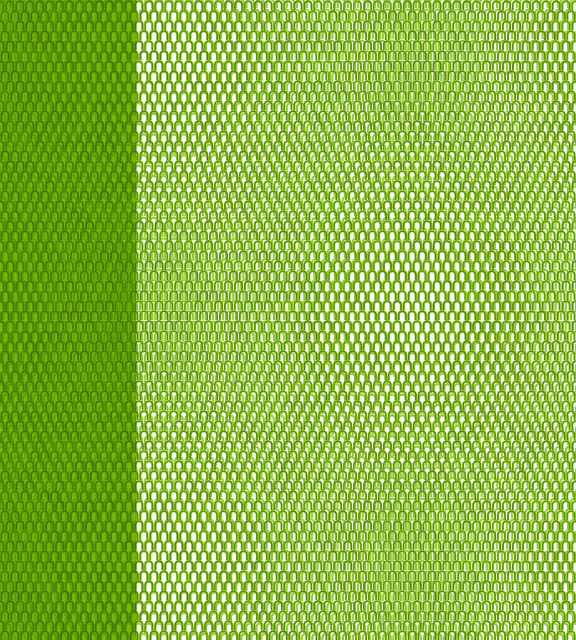
A Shadertoy shader for this texture:

```glsl
// Two stacked sheets of staggered arch-shaped mesh in green, over a white ground
// with a solid green band at the left. The rear sheet has a slightly coarser grid,
// so the two beat against each other and form broad oval moire bands.

const vec2  GRID        = vec2(58.0, 64.0);    // arches across and rows down
const vec2  BEAT        = vec2(1.2, 2.5);      // arches and rows fewer in the rear sheet
const vec2  CENTRE      = vec2(0.708, 0.518);  // where both sheets line up
const float BAND_EDGE   = 0.237;               // right side of the green band
const float ARCH_RADIUS = 0.36;                // all arch sizes in cell units
const float ARCH_SPRING = 0.52;                // height where the legs start to curve
const float HALF_WIDTH  = 0.108;
const float CORE_WIDTH  = 0.045;               // dark line inside each wire
const float SOFTNESS    = 0.06;
const float JITTER      = 0.035;               // sideways wander of single arches
const float TONE_RANGE  = 0.14;                // brightness spread between arches
const float REAR_COVER  = 0.85;

const vec3 WHITE      = vec3(0.985, 0.995, 0.98);
const vec3 LIME       = vec3(0.50, 0.72, 0.07);
const vec3 LEAF       = vec3(0.29, 0.53, 0.01);
const vec3 REAR_LIME  = vec3(0.53, 0.74, 0.13);
const vec3 BAND_LIME  = vec3(0.47, 0.71, 0.02);
const vec3 BAND_REAR  = vec3(0.36, 0.60, 0.01);
const vec3 BAND_WIRE  = vec3(0.31, 0.55, 0.01);
const vec3 BAND_CORE  = vec3(0.22, 0.46, 0.00);

float hash(vec2 p) {
    vec3 q = fract(vec3(p.xyx) * 0.1031);
    q += dot(q, q.yzx + 33.33);
    return fract((q.x + q.y) * q.z);
}

// Distance to the centre line of an arch (x) and a random value per arch (y).
vec2 archMesh(vec2 p, float seed) {
    float row = floor(p.y);
    float x = p.x + 0.5 * mod(row, 2.0);
    float random = hash(vec2(floor(x), row) + seed);
    vec2 q = vec2(fract(x) - 0.5, fract(p.y) - ARCH_SPRING);
    q.x += JITTER * (random - 0.5);
    float radial = length(vec2(q.x, max(q.y, 0.0)));
    return vec2(abs(radial - ARCH_RADIUS), random);
}

// Smooth mask of a line with the given half width.
float lineMask(float dist, float halfWidth, float blur) {
    return 1.0 - smoothstep(halfWidth - blur, halfWidth + blur, dist);
}

void mainImage(out vec4 fragColor, in vec2 fragCoord) {
    vec2 uv = fragCoord / iResolution.xy;
    float blur = max(SOFTNESS, 0.6 * GRID.y / iResolution.y);

    // Both sheets share the same lattice point at CENTRE
    vec2 frontPos = uv * GRID;
    vec2 rearPos = CENTRE * GRID + (uv - CENTRE) * (GRID - BEAT);
    vec2 front = archMesh(frontPos, 7.0);
    vec2 rear = archMesh(rearPos, 91.0);

    // Ground and wire colours on either side of the band edge
    float edge = 0.75 / iResolution.x;
    float open = smoothstep(BAND_EDGE - edge, BAND_EDGE + edge, uv.x);
    vec3 ground = mix(BAND_LIME, WHITE, open);
    vec3 rearWire = mix(BAND_REAR, REAR_LIME, open);
    vec3 wire = mix(BAND_WIRE, LIME, open);
    vec3 core = mix(BAND_CORE, LEAF, open);

    // Rear sheet
    float rearTone = 1.0 + TONE_RANGE * (rear.y - 0.5);
    vec3 color = mix(ground, rearWire * rearTone,
                     REAR_COVER * lineMask(rear.x, HALF_WIDTH, blur));

    // Front sheet, with its dark core
    float frontTone = 1.0 + TONE_RANGE * (front.y - 0.5);
    vec3 frontColor = mix(wire, core, lineMask(front.x, CORE_WIDTH, blur));
    color = mix(color, frontColor * frontTone, lineMask(front.x, HALF_WIDTH, blur));

    fragColor = vec4(clamp(color, 0.0, 1.0), 1.0);
}
```
